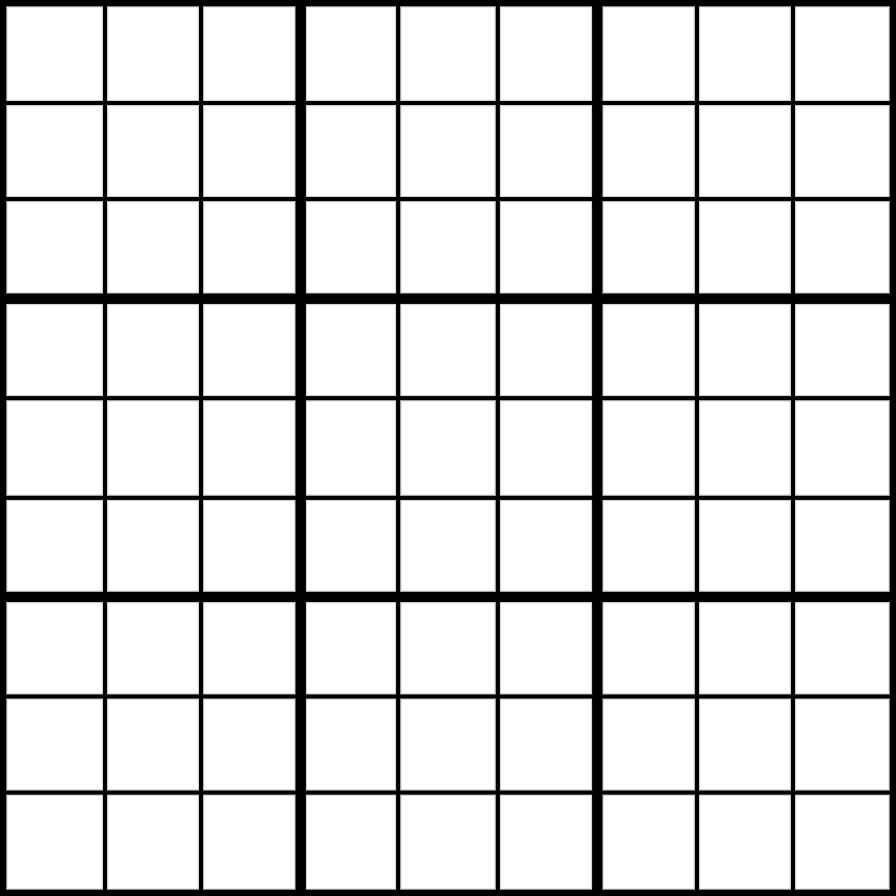
A three.js fragment shader for this pattern:

```glsl
// Nine by nine square grid of black lines on white, with heavy lines around each three by three block.
varying vec2 vUv;

// Antialiased coverage of a line of the given half width, along each axis.
vec2 lineCoverage(vec2 dist, float halfWidth, vec2 pixel) {
  return clamp((halfWidth - dist) / pixel + 0.5, 0.0, 1.0);
}

// Small uneven shifts of the line positions, in cells.
vec2 lineShift(float i) {
  float outerInset = 0.035 * (float(i == 1.0) - float(i == 8.0));
  float inFirstBlock = float(i > 0.0 && i < 4.0);
  return outerInset + vec2(0.02, 0.004) * inFirstBlock;
}

void main() {
  vec2 cell = vUv * 9.0;
  vec2 pixel = max(fwidth(cell), vec2(0.0001));
  vec2 ink = vec2(0.0);

  for (int n = 0; n <= 9; n++) {
    float i = float(n);
    bool border = n == 0 || n == 9;
    bool blockEdge = n == 3 || n == 6;
    float halfWidth = border ? 0.065 : (blockEdge ? 0.053 : 0.0217);
    vec2 dist = abs(cell - i - lineShift(i));

    // Solid core with a faint grey fringe.
    vec2 core = lineCoverage(dist, halfWidth, pixel);
    vec2 fringe = 0.18 * lineCoverage(dist, halfWidth + 0.0105, pixel);
    ink = max(ink, max(core, fringe));
  }

  gl_FragColor = vec4(vec3(1.0 - max(ink.x, ink.y)), 1.0);
}
```
